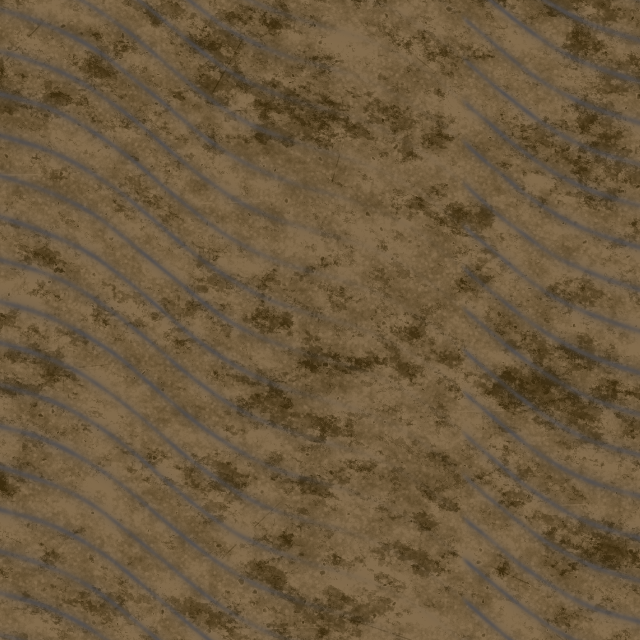
Write a three.js fragment shader that draws this texture.

```glsl
// Weathered brown stone with dark ragged stains and wavy blue-grey veins.
#define LIGHT_STONE vec3(0.515, 0.423, 0.297)
#define DARK_STAIN vec3(0.240, 0.175, 0.055)
#define VEIN_TINT vec3(0.312, 0.300, 0.305)
#define VEIN_SPACING 0.065
#define VEIN_WIDTH 0.0048
#define VEIN_STRENGTH 0.68
#define STAIN_SCALE vec2(12.0, 20.0)
#define STAIN_AMOUNT 0.40
#define BUBBLE_SCALE 115.0
#define PIT_SCALE 46.0
#define SCRATCHES 16

varying vec2 vUv;

float hash(vec2 p) {
  return fract(sin(dot(p, vec2(127.1, 311.7))) * 43758.545);
}

vec2 hash2(vec2 p) {
  return vec2(hash(p), hash(p + 57.3));
}

float valueNoise(vec2 p) {
  vec2 cell = floor(p);
  vec2 f = fract(p);
  f = f * f * (3.0 - 2.0 * f);
  float low = mix(hash(cell), hash(cell + vec2(1.0, 0.0)), f.x);
  float high = mix(hash(cell + vec2(0.0, 1.0)), hash(cell + 1.0), f.x);
  return mix(low, high, f.y);
}

// Layered noise averaging 0.5: level streaks when coarse, even grain when fine.
float layeredNoise(vec2 p) {
  float sum = 0.0;
  float total = 0.0;
  float weight = 1.0;
  for (int i = 0; i < 6; i++) {
    sum += weight * valueNoise(p);
    total += weight;
    weight *= 0.77;
    p = p * vec2(2.11, 1.93) + vec2(17.3, 9.1);
  }
  return sum / total;
}

// Cellular noise: distance to the nearest point, and that point's random value.
vec2 cellular(vec2 p) {
  vec2 cell = floor(p);
  vec2 nearest = vec2(8.0, 0.0);
  for (int y = -1; y <= 1; y++) {
    for (int x = -1; x <= 1; x++) {
      vec2 id = cell + vec2(float(x), float(y));
      float d = length(id + hash2(id) - p);
      if (d < nearest.x) nearest = vec2(d, hash(id + 91.7));
    }
  }
  return nearest;
}

// Sloping waves that fade towards the right and restart at a sharp front.
float veins(vec2 uv) {
  float drop = 0.566 * uv.x - 0.023 * sin(12.566 * uv.x);
  float wobble = 0.003 * (valueNoise(uv * vec2(14.0, 18.0)) - 0.5);
  float phase = (1.0 - uv.y - drop - 0.0157 + wobble) / VEIN_SPACING;
  float d = (fract(phase + 0.5) - 0.5) * VEIN_SPACING / VEIN_WIDTH;
  float profile = 0.72 * exp(-d * d) + 0.30 * exp(-d * d * 0.10);
  float along = fract(uv.x - 0.715);
  float fade = smoothstep(0.0, 0.02, along) * (1.0 - 0.88 * smoothstep(0.58, 0.90, along));
  return profile * fade * (0.72 + 0.56 * valueNoise(uv * 40.0 + 4.0));
}

// Hairlines: mostly dark diagonals, with some pale level scrapes.
float scratches(vec2 uv) {
  float shade = 0.0;
  for (int i = 0; i < SCRATCHES; i++) {
    vec2 seed = vec2(float(i) * 3.7, 12.9);
    float pale = step(0.65, hash(seed + 5.0));
    float angle = mix(2.2 * hash(seed + 8.0) - 0.8, 0.05 * hash(seed), pale);
    vec2 direction = vec2(cos(angle), sin(angle));
    vec2 q = uv - hash2(seed + 2.0);
    float along = dot(q, direction);
    float across = abs(dot(q, vec2(-direction.y, direction.x)));
    float reach = 0.03 + 0.07 * hash(seed + 3.0);
    float line = 1.0 - smoothstep(0.0004, 0.0016, across);
    line *= 1.0 - smoothstep(0.6 * reach, reach, abs(along));
    line *= smoothstep(0.2, 0.6, valueNoise(uv * 110.0));
    shade += line * mix(0.28, -0.25, pale);
  }
  return shade;
}

void main() {
  vec2 uv = vUv;
  vec2 grain = vec2(uv.x, uv.y + 0.12 * uv.x);

  // Mottled ground, ragged stains gathered in loose regions, crisp flecks.
  float mottle = layeredNoise(grain * vec2(19.0, 28.0) + 31.0);
  float region = valueNoise(grain * vec2(5.0, 8.0) + 3.0) - 0.5;
  float patches = layeredNoise(grain * STAIN_SCALE + 5.0) + 0.11 * region;
  float flecks = layeredNoise(grain * vec2(42.0, 62.0) + 73.0) + 0.10 * region + 0.4 * (patches - 0.5);
  float stain = 0.20 + 1.20 * (mottle - 0.5) + 0.10 * region;
  stain += STAIN_AMOUNT * smoothstep(0.55, 0.65, patches);
  stain += 0.26 * smoothstep(0.58, 0.67, flecks);
  stain += 0.18 * (valueNoise(uv * 250.0) - 0.5);

  // Pale bubbles and sparse ragged pits with faint rims.
  vec2 bubble = cellular(uv * BUBBLE_SCALE);
  stain -= 0.17 * step(0.55, bubble.y) * (1.0 - smoothstep(0.12, 0.42, bubble.x));
  vec2 ragged = vec2(valueNoise(uv * 150.0), valueNoise(uv * 150.0 + 40.0)) - 0.5;
  vec2 pit = cellular(uv * PIT_SCALE + 7.0 + 0.22 * ragged);
  float radius = 0.04 + 0.11 * hash(vec2(pit.y, 2.0));
  float hole = 1.0 - smoothstep(0.5 * radius, 1.3 * radius, pit.x);
  float rim = smoothstep(radius, 1.4 * radius, pit.x) * (1.0 - smoothstep(1.4 * radius, 2.0 * radius, pit.x));
  stain += step(0.90, pit.y) * (0.42 * hole - 0.14 * rim);
  stain += scratches(uv);

  vec3 color = mix(LIGHT_STONE, DARK_STAIN, clamp(stain, 0.0, 1.0));
  color = mix(color, VEIN_TINT, clamp(VEIN_STRENGTH * veins(uv), 0.0, 0.85));
  gl_FragColor = vec4(color, 1.0);
}
```
